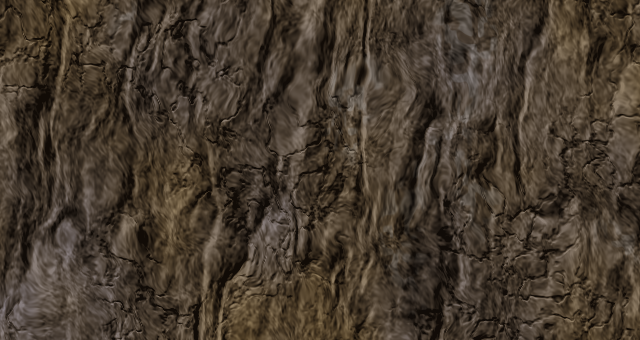
Write a Shadertoy shader that draws this texture.

```glsl
#define RIDGE_SCALE vec2(6.0, 1.6)
#define LUMP_SCALE vec2(24.0, 13.0)
#define CRACK_SCALE vec2(21.0, 14.0)
#define GRAIN_SCALE vec2(150.0, 75.0)
#define WARP 0.16
#define LIGHT_GAIN 0.8
#define BASE_TONE 0.50
#define DARK_BARK vec3(0.12, 0.09, 0.06)
#define MID_BARK vec3(0.30, 0.245, 0.18)
#define PALE_BARK vec3(0.48, 0.42, 0.35)

const float FBM_MEAN = 0.47;

float hash(vec2 p) {
    return fract(sin(dot(p, vec2(127.1, 311.7))) * 43758.5453);
}

float noise(vec2 p) {
    vec2 cell = floor(p), f = fract(p);
    f = f * f * (3.0 - 2.0 * f);
    float low = mix(hash(cell), hash(cell + vec2(1, 0)), f.x);
    float high = mix(hash(cell + vec2(0, 1)), hash(cell + vec2(1, 1)), f.x);
    return mix(low, high, f.y);
}

float fbm(vec2 p) {
    float sum = 0.0, amp = 0.5;
    for (int i = 0; i < 4; i++) {
        sum += amp * noise(p);
        p = p * 2.03 + 17.3;
        amp *= 0.5;
    }
    return sum;
}

// Bends the vertical growth direction
vec2 bend(vec2 p) {
    vec2 s = p * vec2(4.0, 3.0);
    return p + WARP * (vec2(fbm(s + 5.0), fbm(s + 53.0)) - FBM_MEAN);
}

// Distance-like value, zero along the deep vertical furrows
float furrow(vec2 q) {
    return abs(fbm(q * RIDGE_SCALE) - FBM_MEAN);
}

// Short cracks, present only in patches
float cracks(vec2 q) {
    float line = 1.0 - smoothstep(0.0, 0.07, abs(fbm(q * CRACK_SCALE + 91.0) - FBM_MEAN));
    return line * smoothstep(0.35, 0.6, noise(q * vec2(5.0, 3.5) + 12.0));
}

float relief(vec2 p) {
    vec2 q = bend(p);
    float h = 0.015 * smoothstep(0.0, 0.1, furrow(q));
    h += 0.07 * fbm(q * vec2(8.0, 2.6) + 31.0);
    h += 0.022 * fbm(q * LUMP_SCALE + 7.0);
    return h - 0.003 * cracks(q);
}

vec3 barkColour(float tone) {
    vec3 shadowSide = mix(DARK_BARK, MID_BARK, 2.0 * tone);
    vec3 lightSide = mix(MID_BARK, PALE_BARK, 2.0 * tone - 1.0);
    return tone < 0.5 ? shadowSide : lightSide;
}

void mainImage(out vec4 fragColor, in vec2 fragCoord) {
    vec2 p = fragCoord / iResolution.y;
    vec2 q = bend(p);

    // Slope lit from the upper left
    vec2 e = vec2(0.004, 0.0);
    float h = relief(p);
    vec2 slope = (vec2(relief(p + e.xy), relief(p + e.yx)) - h) / e.x;
    float shade = clamp(dot(slope, vec2(0.6, -0.8)), -0.65, 0.65);

    // Broad mottling and slanted fibrous grain
    float mottle = fbm(q * vec2(7.0, 3.0) + 71.0) - FBM_MEAN;
    vec2 fibre = vec2(q.x + 0.35 * q.y, q.y);
    float grain = noise(fibre * GRAIN_SCALE) - 0.5;

    // Speckled weathered patches
    float patches = smoothstep(0.56, 0.70, fbm(q * vec2(5.0, 3.0) + 140.0));
    float weathered = patches * smoothstep(0.4, 0.65, noise(q * vec2(60.0, 42.0)));

    float tone = BASE_TONE + LIGHT_GAIN * shade + 0.7 * mottle + 0.5 * grain;
    tone -= 0.35 * (1.0 - smoothstep(0.0, 0.05, furrow(q)));
    tone -= 0.35 * cracks(q);
    tone += 0.25 * weathered;
    tone = clamp(tone, -0.15, 1.2);

    // Ochre and cool grey-brown drift, greyer on weathered bark
    vec3 colour = barkColour(tone);
    float hue = fbm(p * vec2(4.0, 2.5) + 203.0) - FBM_MEAN;
    colour *= 1.0 + hue * vec3(0.15, 0.0, -0.6);
    float grey = dot(colour, vec3(0.3, 0.59, 0.11));
    colour = mix(colour, vec3(grey), 0.35 * weathered);

    fragColor = vec4(clamp(colour, 0.0, 1.0), 1.0);
}
```
